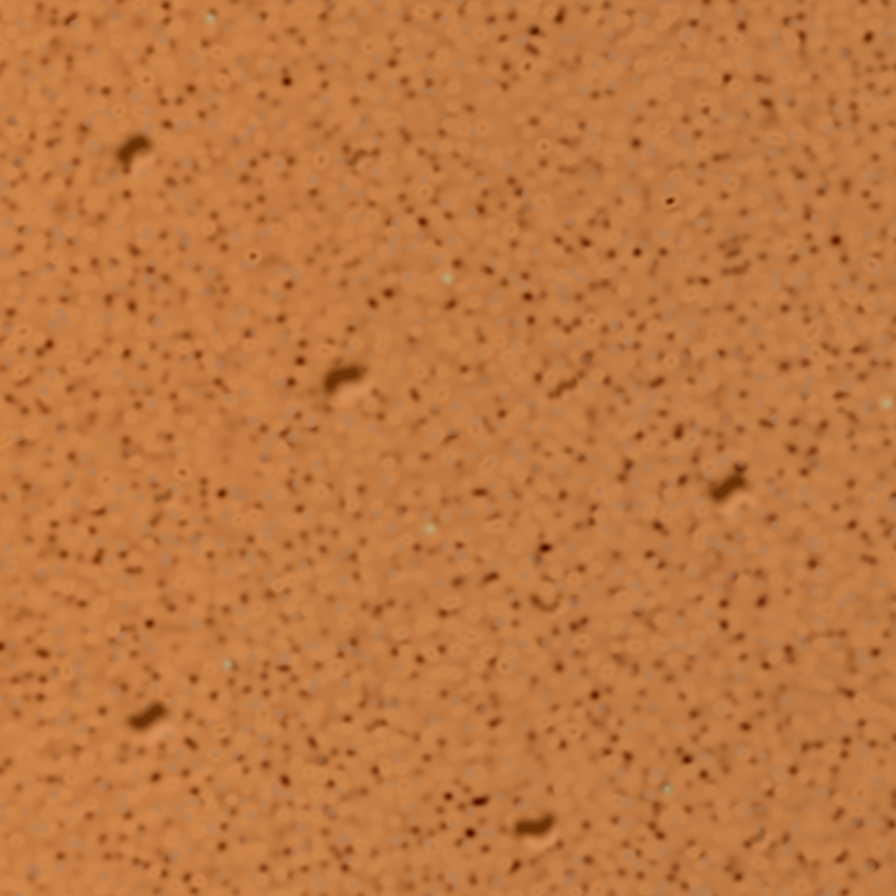
Give the GLSL for this texture, as a Shadertoy shader.

```glsl
// Fine-grained orange clay with faint slanted ripples, small pits and pale specks.

const vec3 CLAY = vec3(0.757, 0.473, 0.250);
const vec3 GREY_GRAIN = vec3(0.70, 0.50, 0.35);
const vec3 PIT_SHADOW = vec3(0.42, 0.19, 0.01);
const vec3 PIT_RIM = vec3(0.90, 0.61, 0.39);
const vec3 PALE_SPECK = vec3(0.74, 0.67, 0.50);

vec3 hash3(vec2 cell) {
    vec3 q = fract(vec3(cell.xyx) * vec3(0.1031, 0.1030, 0.0973));
    q += dot(q, q.yxz + 33.33);
    return fract((q.xxy + q.yzz) * q.zyx);
}

mat2 rotation(float angle) {
    float c = cos(angle), s = sin(angle);
    return mat2(c, -s, s, c);
}

// Cellular noise: one signed bump with a soft halo per cell.
float grainNoise(vec2 p, float seed) {
    vec2 cell = floor(p), local = fract(p);
    float sum = 0.0;
    for (int y = -1; y <= 1; y++) {
        for (int x = -1; x <= 1; x++) {
            vec2 offset = vec2(x, y);
            vec3 h = hash3(cell + offset + seed);
            vec2 d = offset + h.xy - local;
            float r2 = dot(d, d);
            sum += (2.0 * h.z - 1.0) * (1.0 - 2.5 * r2) * exp(-4.0 * r2);
        }
    }
    return sum;
}

// Evenly spread points for scattered features.
vec2 scatter(float index, vec2 start) {
    return fract(start + index * vec2(0.7549, 0.5698));
}

float ripples(vec2 p) {
    vec2 q = rotation(0.28) * p;
    float warp = 0.9 * sin(9.0 * q.x + 5.0 * q.y) + 0.5 * sin(23.0 * q.x);
    float patches = 0.5 + 0.5 * sin(5.0 * p.x + 1.0) * sin(6.0 * p.y + 0.5);
    return sin(210.0 * q.y + warp) * patches;
}

float broadTone(vec2 p) {
    return sin(5.0 * p.x + 3.0 * p.y) * 0.5 + sin(7.0 * p.y - 4.0 * p.x + 1.5) * 0.5;
}

float softCapsule(vec2 p, float halfLength, float radius) {
    p.x -= clamp(p.x, -halfLength, halfLength);
    return exp(-dot(p, p) / (radius * radius));
}

// A slanted dent: shadow above, lit rim below.
vec3 addPit(vec3 color, vec2 p, float size, float strength, vec3 h) {
    vec2 q = rotation(0.2 + 0.6 * h.x) * p;
    q.y += 0.15 * size * sin(q.x * 3.0 / size + 6.0 * h.y);
    float halfLength = size * (0.3 + 0.7 * h.z);
    float rim = softCapsule(q + size * vec2(-0.25, 0.95), halfLength * 0.8, size * 0.45);
    float shadow = softCapsule(q, halfLength, size * 0.48);
    color = mix(color, PIT_RIM, 0.65 * strength * rim);
    return mix(color, PIT_SHADOW, strength * min(1.0, 1.1 * shadow));
}

void mainImage(out vec4 fragColor, in vec2 fragCoord) {
    vec2 p = fragCoord / iResolution.y;

    // Grain brightness, skewed towards dark spots
    vec2 grainP = rotation(0.25) * p * vec2(1.0, 1.06);
    float grain = grainNoise(grainP * 60.0, 17.0);
    grain += 0.4 * grainNoise(grainP * 37.0, 91.0);
    float tone = 0.125 * grain - 0.12 * grain * grain + 0.010;
    tone += 0.009 * ripples(p) + 0.006 * broadTone(p);
    vec3 color = CLAY + tone * vec3(1.0, 0.95, 0.72);

    // Warmer on the left, duller on the right
    float warmth = 0.5 - smoothstep(0.0, 0.85, p.x + 0.1 * broadTone(p));
    color += warmth * vec3(0.030, 0.012, -0.004);

    // Greyish grains
    float grey = smoothstep(0.12, 0.65, grainNoise(grainP * 54.0, 203.0));
    color = mix(color, GREY_GRAIN, 0.55 * grey);

    // Large pits, then faint small ones
    for (int i = 0; i < 12; i++) {
        float index = float(i);
        vec3 h = hash3(vec2(index, 7.0));
        bool large = i < 5;
        float size = large ? 0.019 + 0.004 * h.y : 0.011;
        float strength = large ? 0.95 : 0.3 + 0.35 * h.z;
        vec2 center = 0.06 + 0.88 * scatter(index, vec2(0.10, 0.88));
        color = addPit(color, p - center, size, strength, h);
    }

    // Pale specks
    for (int i = 0; i < 6; i++) {
        vec2 d = p - scatter(float(i), vec2(0.48, 0.41));
        color = mix(color, PALE_SPECK, 0.85 * exp(-dot(d, d) / 0.00004));
    }

    fragColor = vec4(clamp(color, 0.0, 1.0), 1.0);
}
```
